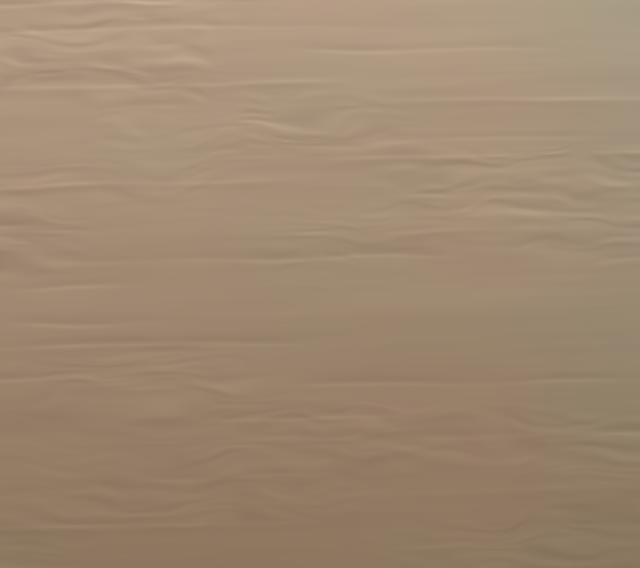
This texture is drawn by a Shadertoy shader. Its source:

```glsl
// Softly lit pale wood board with faint horizontal grain, seams and wispy figure.

const vec3 DARK_WOOD  = vec3(0.553, 0.463, 0.373);
const vec3 LIGHT_WOOD = vec3(0.697, 0.607, 0.517);
const vec3 GREEN_CAST = vec3(-0.035, 0.004, 0.004);
const vec3 PINK_CAST  = vec3(0.012, -0.004, 0.002);
const float GRAIN_TILT = 0.02;
const int SEAM_COUNT = 22;

float hash(vec2 p) {
    return fract(sin(dot(p, vec2(127.1, 311.7))) * 43758.5453);
}

float noise(vec2 p) {
    vec2 cell = floor(p);
    vec2 f = fract(p);
    f = f * f * f * (f * (f * 6.0 - 15.0) + 10.0);
    float low  = mix(hash(cell), hash(cell + vec2(1.0, 0.0)), f.x);
    float high = mix(hash(cell + vec2(0.0, 1.0)), hash(cell + 1.0), f.x);
    return mix(low, high, f.y);
}

// Layered noise centred on zero
float fbm(vec2 p, int octaves) {
    float sum = 0.0;
    float weight = 0.5;
    for (int i = 0; i < octaves; i++) {
        sum += weight * (noise(p) - 0.5);
        p = p * 1.9 + vec2(17.3, 9.1);
        weight *= 0.55;
    }
    return sum;
}

float bell(float d, float width) {
    return exp(-d * d / (width * width));
}

// One raised line: a thin light ridge beside a wider soft shadow
float seam(vec2 p, float id, float count) {
    float height = (id + 0.15 + 0.7 * hash(vec2(id, 1.0))) / count;
    float start  = mix(-0.4, 0.75, hash(vec2(id, 2.0)));
    float extent = mix(0.3, 0.9, hash(vec2(id, 3.0)));
    float side   = hash(vec2(id, 4.0)) < 0.6 ? 1.0 : -1.0;
    float wave   = 0.008 * (noise(vec2(p.x * 6.0, id * 7.0)) - 0.5);
    float d = p.y - height - wave;
    float ends = smoothstep(0.0, 0.1, p.x - start)
               * smoothstep(0.0, 0.15, start + extent - p.x);
    float patchy = 0.25 + 0.75 * noise(vec2(p.x * 8.0, id * 3.0 + 40.0));
    float ridge  = bell(d, 0.0038);
    float shadow = bell(d - side * 0.009, 0.007);
    return ends * patchy * (ridge - 0.6 * shadow);
}

float seams(vec2 p) {
    float sum = 0.0;
    for (int i = 0; i < SEAM_COUNT; i++) {
        sum += seam(p, float(i), float(SEAM_COUNT));
    }
    return sum;
}

// Embossed, bent fibres gathered in scattered patches
float wisps(vec2 p) {
    float bend = fbm(p * vec2(7.0, 16.0), 2);
    vec2 q = p * vec2(10.0, 62.0) + vec2(0.0, 4.5 * bend);
    float relief = fbm(q, 2) - fbm(q + vec2(0.15, 0.55), 2);
    float gathered = smoothstep(0.48, 0.8, noise(p * vec2(3.6, 9.0) + 5.0));
    return relief * gathered;
}

// Long streaks from broad bands down to fine fibres
float streaks(vec2 p) {
    float drift = 0.02 * fbm(p * vec2(2.5, 5.0) + 30.0, 2);
    vec2 q = vec2(p.x, p.y + drift);
    float broad = fbm(q * vec2(1.3, 15.0) + 3.0, 3);
    float fine  = fbm(q * vec2(4.0, 75.0) + 60.0, 2);
    return 0.036 * broad + 0.022 * fine;
}

void mainImage(out vec4 fragColor, in vec2 fragCoord) {
    vec2 uv = fragCoord / iResolution.xy;
    vec2 p = fragCoord / iResolution.y;
    p.y -= GRAIN_TILT * p.x;

    // Light falls off from top to bottom
    float cloud = fbm(uv * vec2(3.0, 4.0) + 11.0, 2);
    vec3 color = mix(DARK_WOOD, LIGHT_WOOD, uv.y + 0.08 * cloud);

    // Surface relief, crisper towards the lit top
    float clarity = mix(0.6, 1.15, smoothstep(0.0, 0.9, uv.y));
    float relief = streaks(p) + 0.042 * seams(p) + 0.085 * wisps(p);
    color += relief * clarity * vec3(1.0, 0.97, 0.9);

    // Greenish right edge and faint pink mottling
    float edge = smoothstep(0.72, 1.05, uv.x + 0.12 * cloud);
    color += GREEN_CAST * edge * mix(0.5, 1.0, uv.y);
    color += PINK_CAST * 2.0 * fbm(uv * vec2(4.0, 7.0) + 80.0, 2);

    fragColor = vec4(clamp(color, 0.0, 1.0), 1.0);
}
```
